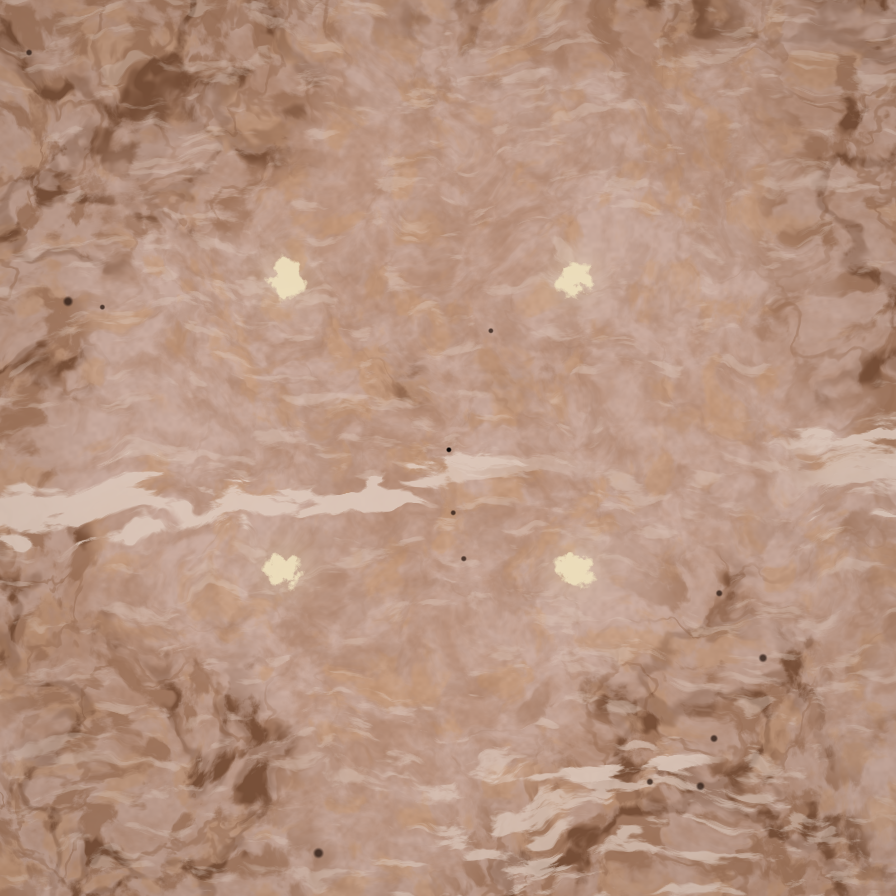
Write a three.js fragment shader that draws this texture.

```glsl
// Polished rose limestone: mottled pink ground, rusty brown veining that gathers
// towards the borders, broken white calcite bands and four speckled lamp glints.
// Layers of warped value noise are thresholded into masks and mixed over the ground.
varying vec2 vUv;

const vec3 ROSE = vec3(0.705, 0.555, 0.475);
const vec3 PALE_PINK = vec3(0.765, 0.648, 0.600);
const vec3 OCHRE = vec3(0.760, 0.580, 0.430);
const vec3 RUST = vec3(0.600, 0.435, 0.335);
const vec3 UMBER = vec3(0.440, 0.285, 0.195);
const vec3 CALCITE = vec3(0.845, 0.765, 0.715);
const vec3 GLINT = vec3(0.930, 0.875, 0.740);
const vec3 PIT = vec3(0.190, 0.120, 0.090);

float hash(vec2 p) {
  vec3 h = fract(vec3(p.xyx) * 0.1031);
  h += dot(h, h.yzx + 33.33);
  return fract((h.x + h.y) * h.z);
}

float noise(vec2 p) {
  vec2 cell = floor(p);
  vec2 f = fract(p);
  f = f * f * (3.0 - 2.0 * f);
  float low = mix(hash(cell), hash(cell + vec2(1.0, 0.0)), f.x);
  float high = mix(hash(cell + vec2(0.0, 1.0)), hash(cell + 1.0), f.x);
  return mix(low, high, f.y);
}

float fbm(vec2 p) {
  float sum = 0.0;
  float amplitude = 0.516;
  for (int i = 0; i < 5; i++) {
    sum += amplitude * noise(p);
    p = mat2(0.8, 0.6, -0.6, 0.8) * p * 2.03 + 17.3;
    amplitude *= 0.5;
  }
  return sum;
}

// Thin wandering line along the middle contour of the noise
float vein(vec2 p, float width) {
  return 1.0 - smoothstep(width * 0.2, width, abs(fbm(p) - 0.5));
}

// Ragged band: offset from its centre line, broken up by streaks
float band(float offset, float halfWidth, float streak) {
  return smoothstep(0.0, 0.6, 1.0 - abs(offset) / halfWidth + (streak - 0.5) * 3.2);
}

// Horizontal window with soft ends
float span(float x, float start, float end, float soft) {
  return smoothstep(start - soft, start + soft, x) * (1.0 - smoothstep(end - soft, end + soft, x));
}

float disc(vec2 p, vec2 centre, float radius) {
  return 1.0 - smoothstep(radius * 0.5, radius * 1.3, length(p - centre));
}

vec3 ground(vec2 p, vec2 warped) {
  float clouds = fbm(warped * 7.0 + 3.0);
  float grain = fbm(warped * vec2(48.0, 62.0) + 9.0);
  vec3 color = mix(ROSE, PALE_PINK, smoothstep(0.28, 0.68, clouds * 0.5 + grain * 0.5));
  float ochre = smoothstep(0.52, 0.72, fbm(warped * 32.0 + 41.0));
  color = mix(color, OCHRE, 0.50 * ochre);
  return color + 0.035 * (noise(p * 190.0) - 0.5);
}

vec3 addRust(vec3 color, vec2 p, vec2 warped) {
  float border = smoothstep(0.18, 0.62, length(p - 0.5));
  float gather = smoothstep(0.43, 0.68, fbm(p * 5.0 + 23.0) + 0.30 * (border - 0.42));
  float crumbs = smoothstep(0.46, 0.66, fbm(warped * 34.0 + 71.0));
  float lines = vein(warped * 8.0 + 5.0, 0.055);
  float threads = vein(warped * 14.0 + 57.0, 0.035);
  color = mix(color, RUST, clamp(gather * (0.20 + 0.55 * crumbs) + 0.22 * crumbs, 0.0, 0.85));
  color = mix(color, RUST, threads * (0.12 + 0.45 * gather));
  return mix(color, UMBER, clamp(lines * gather * (0.35 + 0.6 * crumbs), 0.0, 0.85));
}

vec3 addCalcite(vec3 color, vec2 p, vec2 warped) {
  float streak = fbm(vec2(warped.x * 24.0, warped.y * 75.0) + 13.0);
  float drift = 0.035 * (fbm(vec2(p.x * 8.0, 2.0)) - 0.5);
  float middle = 0.427 + 0.050 * smoothstep(0.35, 0.60, p.x) + drift;
  float width = mix(0.031, 0.015, smoothstep(0.12, 0.34, p.x));
  float cover = band(p.y - middle, width, streak) * (1.0 - smoothstep(0.42, 0.74, p.x));
  cover += 0.8 * band(p.y - 0.468, 0.038, streak) * smoothstep(0.84, 0.94, p.x);
  float slant = p.y - 0.125 - 0.12 * (p.x - 0.55) - 0.5 * drift;
  cover += 0.85 * band(slant, 0.007, streak) * span(p.x, 0.56, 0.80, 0.03);
  // Loose flecks, densest in the lower right
  float region = span(p.x, 0.42, 0.88, 0.14) * (1.0 - smoothstep(0.08, 0.26, p.y));
  float fleck = smoothstep(0.60, 0.76, streak + 0.08 * region);
  cover += fleck * (0.40 + 0.40 * region);
  return mix(color, CALCITE, clamp(cover, 0.0, 0.92));
}

vec3 addGlints(vec3 color, vec2 p) {
  float speckle = fbm(p * 85.0 + 31.0) - 0.5;
  for (int i = 0; i < 4; i++) {
    float n = float(i);
    vec2 lamp = mix(vec2(0.318, 0.366), vec2(0.642, 0.690), vec2(mod(n, 2.0), floor(n / 2.0)));
    float d = length(p - lamp);
    float core = smoothstep(0.36, 0.66, exp(-d * d / 0.00058) + 1.5 * speckle * exp(-d * d / 0.0011));
    color = mix(color, GLINT, max(0.95 * core, 0.28 * exp(-d * d / 0.0009)));
  }
  return color;
}

vec3 addPits(vec3 color, vec2 p) {
  for (int i = 0; i < 12; i++) {
    float n = float(i);
    vec2 centre = vec2(hash(vec2(n, 4.7)), hash(vec2(n, 19.1)));
    float radius = mix(0.0025, 0.0055, hash(vec2(n, 37.9)));
    color = mix(color, PIT, 0.8 * disc(p, centre, radius));
  }
  return mix(color, PIT * 0.2, disc(p, vec2(0.501, 0.498), 0.0028));
}

void main() {
  vec2 warp = vec2(fbm(vUv * 6.0), fbm(vUv * 6.0 + 50.0)) - 0.5;
  vec2 warped = vUv + 0.10 * warp;
  vec3 color = addRust(ground(vUv, warped), vUv, warped);
  color = addCalcite(color, vUv, warped);
  color *= 1.025 - 0.07 * smoothstep(0.25, 0.75, length(vUv - 0.5));
  gl_FragColor = vec4(addPits(addGlints(color, vUv), vUv), 1.0);
}
```
